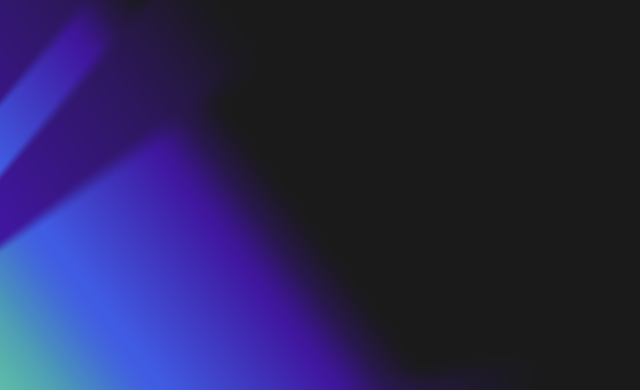
This background is drawn by a Shadertoy shader. Its source:

```glsl
// Soft diagonal light beams, teal to blue to violet, fading into charcoal.

const vec3 CHARCOAL = vec3(0.102);
const vec3 VIOLET = vec3(0.25, 0.085, 0.62);
const vec3 DUSK = vec3(0.165, 0.09, 0.33);

// Bright beam colour by distance from the lower left source
vec3 brightBeam(float d) {
    vec3 c = mix(vec3(0.37, 0.75, 0.65), vec3(0.29, 0.59, 0.72), smoothstep(-0.04, 0.19, d));
    c = mix(c, vec3(0.25, 0.36, 0.89), smoothstep(0.10, 0.34, d));
    c = mix(c, VIOLET, clamp((d - 0.34) / 0.35, 0.0, 1.0));
    c = mix(c, DUSK, smoothstep(0.68, 0.81, d));
    return mix(c, CHARCOAL, smoothstep(0.76, 0.91, d));
}

// Shaded beam colour: a longer, dimmer falloff
vec3 dimBeam(float d) {
    vec3 c = mix(VIOLET, DUSK, clamp((d - 0.27) / 0.51, 0.0, 1.0));
    return mix(c, CHARCOAL, smoothstep(0.72, 1.08, d));
}

// Signed distance above the line y = height + slope * x
float aboveLine(vec2 p, float height, float slope) {
    return (p.y - height - slope * p.x) / sqrt(1.0 + slope * slope);
}

float softStep(float dist, float blur) {
    return smoothstep(-blur, blur, dist);
}

void mainImage(out vec4 fragColor, in vec2 fragCoord) {
    vec2 p = fragCoord / iResolution.y;
    float reach = dot(p, vec2(0.8, 0.6));
    vec3 bright = brightBeam(reach);
    vec3 dim = dimBeam(reach);

    // Alternate bright and dim beams, with edges that blur as they spread
    float lower = softStep(aboveLine(p, 0.366, 0.714), 0.018 + 0.05 * p.x);
    float middle = softStep(aboveLine(p, 0.549, 1.18), 0.012 + 0.05 * p.x);
    float upper = softStep(aboveLine(p, 0.734, 1.16), 0.012 + 0.08 * p.x);
    vec3 color = mix(bright, dim, lower);
    color = mix(color, bright, middle);
    color = mix(color, dim, upper);

    // Faint ray along the floor
    float ray = softStep(-aboveLine(p, -0.14, 0.16), 0.04);
    ray *= smoothstep(0.85, 1.05, p.x) * (1.0 - smoothstep(1.08, 1.42, p.x));
    color = mix(color, DUSK, 0.5 * ray);

    fragColor = vec4(color, 1.0);
}
```
